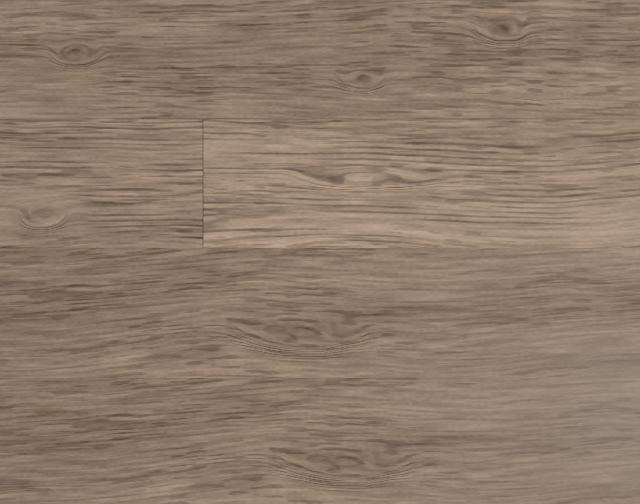
This texture is drawn by a Shadertoy shader. Its source:

```glsl
const float PLANK_HEIGHT = 0.257;
const float BOTTOM_OFFSET = 0.007;
const float JOINT_X = 0.403;
const float PRINT_SHIFT = 0.085;

const vec3 DARK_GRAIN = vec3(0.36, 0.298, 0.252);
const vec3 LIGHT_WOOD = vec3(0.72, 0.632, 0.548);
const vec3 SHEEN = vec3(0.61, 0.57, 0.54);

float hash(vec2 p) {
    vec3 q = fract(vec3(p.xyx) * 0.1031);
    q += dot(q, q.yzx + 33.33);
    return fract((q.x + q.y) * q.z);
}

float noise(vec2 p) {
    vec2 cell = floor(p);
    vec2 f = fract(p);
    f = f * f * (3.0 - 2.0 * f);
    float low = mix(hash(cell), hash(cell + vec2(1.0, 0.0)), f.x);
    float high = mix(hash(cell + vec2(0.0, 1.0)), hash(cell + 1.0), f.x);
    return mix(low, high, f.y);
}

float fbm(vec2 p) {
    float sum = 0.0;
    float weight = 0.5;
    for (int i = 0; i < 4; i++) {
        sum += weight * noise(p);
        p = p * 2.03 + 17.1;
        weight *= 0.5;
    }
    return sum / 0.9375;
}

float hill(vec2 p, vec2 centre, vec2 size) {
    vec2 d = (p - centre) / size;
    return exp(-dot(d, d));
}

// Grain lift that turns level lines into closed ellipses near the centre
float eyeLift(vec2 p, vec2 centre, vec2 size) {
    vec2 d = (p - centre) / size;
    float r2 = dot(d, d);
    return size.y * (sqrt(r2) - d.y) * exp(-r2 * r2);
}

// Scattered knots: x is the grain lift, y the dark core
vec2 knots(vec2 p, vec2 first) {
    vec2 total = vec2(0.0);
    for (int i = 0; i < 3; i++) {
        float k = float(i);
        vec2 centre = first + k * vec2(0.715 - 0.145 * k, 0.0745 * k - 0.1245);
        float size = mix(0.8, 1.1, hash(vec2(k, 4.0)));
        total.x += eyeLift(p, centre, size * vec2(0.052, 0.034));
        total.y += hill(p, centre, size * vec2(0.015, 0.011));
    }
    return total;
}

// Thin dark lines along the growth rings, broken by noise
float ringLines(vec2 q, float unbroken) {
    float phase = q.y * 80.0 + 1.6 * noise(q * vec2(3.0, 14.0));
    float line = 1.0 - smoothstep(0.04, 0.30, abs(fract(phase) - 0.5));
    float gaps = smoothstep(0.30, 0.70, noise(q * vec2(6.0, 60.0) + 23.0));
    return line * mix(gaps, 1.0, unbroken);
}

// Short sharp dashes left by open pores
float poreDashes(vec2 q) {
    float dash = smoothstep(0.56, 0.80, noise(q * vec2(26.0, 250.0) + 41.0));
    return dash * smoothstep(0.20, 0.60, noise(q * vec2(4.0, 24.0) + 9.0));
}

// Wood tone from 0 (dark pores) to 1 (pale fibres)
float woodTone(vec2 p, float lift, float seed, float ringStrength, float tilt) {
    float drift = 0.045 * noise(p * vec2(2.4, 5.0) + seed * 13.7);
    drift += 0.004 * noise(p * vec2(13.0, 28.0) + seed * 5.3);
    vec2 origin = seed * vec2(7.3, 3.1);
    float level = p.y + drift - tilt * p.x;
    vec2 rings = origin + vec2(p.x, level + lift);
    vec2 fibres = origin + vec2(p.x, level + 0.5 * lift);
    float nearEye = smoothstep(0.002, 0.02, lift);

    float tone = 0.565 + 0.42 * (fbm(rings * vec2(1.6, 13.0)) - 0.5);
    tone += 0.19 * (noise(fibres * vec2(8.0, 125.0)) - 0.5);
    tone += 0.27 * (noise(fibres * vec2(20.0, 235.0)) - 0.5);
    tone += 0.12 * (noise(p * vec2(140.0, 300.0)) - 0.5);
    ringStrength += 0.10 * nearEye;
    tone -= ringStrength * ringLines(rings, 0.6 * nearEye);
    return tone - 0.22 * poreDashes(fibres);
}

float seam(float distanceToEdge, float width) {
    return 1.0 - smoothstep(0.2 * width, width, abs(distanceToEdge));
}

void mainImage(out vec4 fragColor, in vec2 fragCoord) {
    vec2 p = fragCoord / iResolution.y;

    // Plank layout: the two lower rows share one shifted print
    float row = floor((p.y + BOTTOM_OFFSET) / PLANK_HEIGHT);
    vec2 local = vec2(p.x, p.y + BOTTOM_OFFSET - row * PLANK_HEIGHT);
    float lower = 1.0 - step(2.0, row);
    float pale = 1.0 - step(0.5, abs(row - 2.0));
    float left = pale * step(p.x, JOINT_X);
    local.x += lower * PRINT_SHIFT * row;
    float seed = mix(row + 0.5 * left, 1.0, lower);

    // Knots in the upper planks, long eyes in the others
    vec2 wobble = vec2(noise(local * 40.0 + seed), noise(local * 40.0 + 50.0)) - 0.5;
    vec2 bent = local + wobble * vec2(0.012, 0.004);
    vec2 firstKnot = mix(vec2(0.15, 0.134), vec2(0.086, 0.069), left);
    vec2 knot = max(left, step(3.0, row)) * knots(bent, firstKnot);
    float eye = lower * eyeLift(bent, vec2(0.685, 0.098), vec2(0.13, 0.048));
    eye += (pale - left) * eyeLift(bent, vec2(0.73, 0.143), vec2(0.13, 0.026));
    float slit = lower * hill(bent, vec2(0.70, 0.100), vec2(0.035, 0.005));

    // Shade the grain and vary each plank
    float ringStrength = 0.13 + 0.19 * pale;
    float tone = woodTone(local, knot.x + eye, seed, ringStrength, 0.035 * lower);
    tone += 0.15 * pale - 0.05 * lower - 0.24 * knot.y - 0.20 * slit;
    vec3 color = mix(DARK_GRAIN, LIGHT_WOOD, clamp(tone, 0.0, 1.1));

    // Faint joints between planks
    float edge = min(local.y, PLANK_HEIGHT - local.y);
    float joint = seam(edge, 0.0025) * mix(0.10, 0.02, lower);
    joint = max(joint, 0.16 * pale * seam(p.x - JOINT_X, 0.0025));
    color *= 1.0 - joint;

    // Window light at the lower right
    float glow = hill(p, vec2(1.27, 0.18), vec2(0.34, 0.30));
    color = mix(color, SHEEN, 0.45 * glow);
    color *= 0.96 + 0.06 * smoothstep(0.0, 0.6, p.x);

    fragColor = vec4(color, 1.0);
}
```
